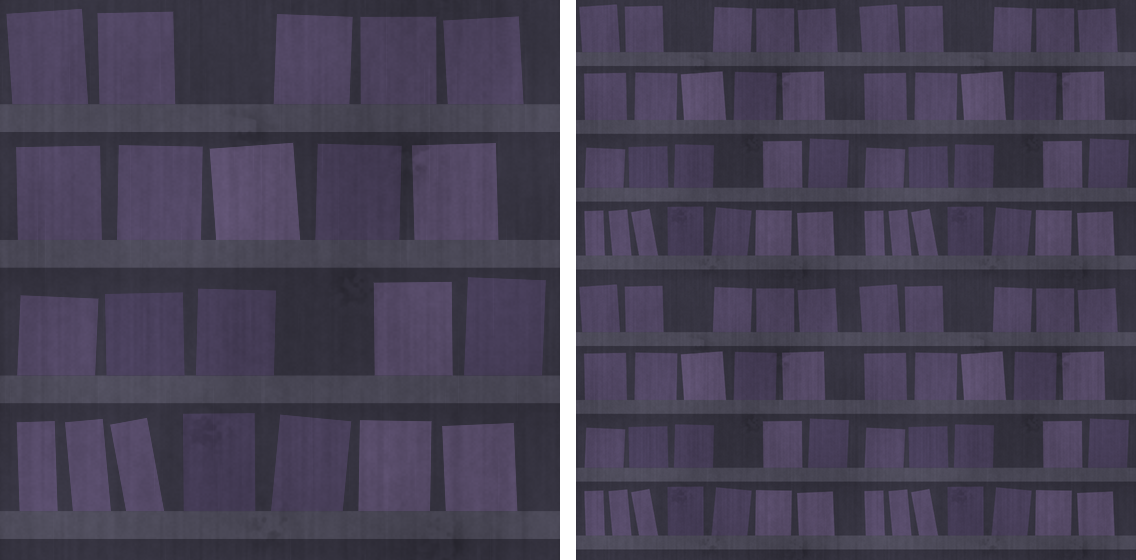
Left, the tile; right, the same tile 2 across and 2 down.
Give the GLSL for this pattern, as a three.js fragment shader.

```glsl
// Four dusky shelves of leaning violet books with a few empty places.
// Each row is a loop over evenly spaced slots whose lean, height and tone follow
// a cosine; wrapping sines, cellular stains and streak noise add the wear.
varying vec2 vUv;

const float TAU = 6.2831853;
const float EDGE = 0.001;
const float SHELF_BASE = 0.0872;
const float SHELF_PITCH = 0.2422;
const float SHELF_DEPTH = 0.0495;
const float NO_GAP = -1.0;
const vec3 WALL = vec3(0.208, 0.200, 0.250);
const vec3 SHELF = vec3(0.290, 0.282, 0.338);
const vec3 BOOK_DARK = vec3(0.268, 0.234, 0.337);
const vec3 BOOK_LIGHT = vec3(0.368, 0.318, 0.438);

float hash(vec2 p) {
  return fract(sin(dot(p, vec2(127.1, 311.7))) * 43758.55);
}

// Value noise that wraps after one canvas for whole-number cell counts.
float noise(vec2 uv, vec2 cells) {
  vec2 p = uv * cells;
  vec2 i = floor(p);
  vec2 f = fract(p);
  f = f * f * (3.0 - 2.0 * f);
  vec2 a = mod(i, cells);
  vec2 b = mod(i + 1.0, cells);
  return mix(mix(hash(a), hash(vec2(b.x, a.y)), f.x),
             mix(hash(vec2(a.x, b.y)), hash(b), f.x), f.y);
}

// Cellular blots: only some cells hold one, broken up by finer noise.
float stains(vec2 uv, float cells) {
  vec2 p = uv * cells;
  float blot = 0.0;
  for (int y = -1; y <= 1; y++) {
    for (int x = -1; x <= 1; x++) {
      vec2 cell = floor(p) + vec2(float(x), float(y));
      vec2 id = mod(cell, cells);
      vec2 centre = cell + vec2(hash(id + 3.7), hash(id + 8.3));
      float present = step(0.7, hash(id + 15.1));
      blot = max(blot, present * (1.0 - smoothstep(0.05, 0.42, distance(p, centre))));
    }
  }
  float mottle = 0.6 * noise(uv, vec2(45.0)) + 0.4 * noise(uv, vec2(110.0));
  return blot * smoothstep(0.38, 0.65, mottle);
}

// Broad light and dark patches from layered sines.
float clouds(vec2 uv) {
  return 0.5 * cos(TAU * (uv.x - 0.2))
       + 0.3 * sin(TAU * (2.0 * uv.x - uv.y) + 0.8)
       + 0.2 * sin(TAU * (uv.x + 3.0 * uv.y));
}

float fill(float dist) {
  return 1.0 - smoothstep(-EDGE, EDGE, dist);
}

// curve: mean, amplitude, frequency, peak slot
float wave(float slot, vec4 curve) {
  return curve.x + curve.y * cos(curve.z * (slot - curve.w));
}

// slots: first centre, pitch, book width, count; height: first, change per slot
vec3 drawBooks(vec3 under, vec2 p, vec4 slots, vec2 height, vec4 lean, vec4 tone, float gap) {
  vec3 color = under;
  for (int i = 0; i < 6; i++) {
    float slot = float(i);
    if (slot >= slots.w) break;
    if (slot == gap) continue;
    vec2 q = p - vec2(slots.x + slots.y * slot, 0.0);
    float slope = wave(slot, lean);
    q = vec2(q.x - slope * q.y, q.y + slope * q.x);
    float dist = max(abs(q.x) - 0.5 * slots.z, q.y - height.x - height.y * slot);
    vec3 cover = mix(BOOK_DARK, BOOK_LIGHT, clamp(wave(slot, tone), 0.0, 1.0));
    color = mix(color, cover, fill(max(dist, -p.y)));
  }
  return color;
}

vec3 drawShelf(vec3 under, float y) {
  float shade = smoothstep(-0.11, -SHELF_DEPTH, y) * step(y, 0.0);
  return mix(under * (1.0 - 0.06 * shade), SHELF, fill(max(y, -SHELF_DEPTH - y)));
}

// Vertical streaks, pale scratches, fine grain and dark stains.
float wear(vec2 uv) {
  float streak = 0.6 * noise(uv, vec2(170.0, 5.0)) + 0.4 * noise(uv, vec2(60.0, 9.0));
  float scratch = smoothstep(0.86, 0.98, noise(uv, vec2(210.0, 7.0)));
  float grain = noise(uv, vec2(256.0)) + noise(uv, vec2(90.0, 70.0));
  return 1.0 + 0.10 * clouds(uv) + 0.13 * (streak - 0.5) + 0.05 * scratch
       + 0.05 * (grain - 1.0) - 0.13 * stains(uv, 6.0);
}

void main() {
  vec3 color = WALL;
  for (int i = 0; i < 4; i++) {
    color = drawShelf(color, vUv.y - SHELF_BASE - SHELF_PITCH * float(i));
  }

  // Bottom row: three thin books, then four wide ones.
  vec2 p = vUv - vec2(0.0, SHELF_BASE);
  vec2 rise = vec2(0.0, SHELF_PITCH);
  color = drawBooks(color, p, vec4(0.069, 0.0951, 0.068, 3.0), vec2(0.160, 0.003),
    vec4(-0.12, 0.087, 1.2, 0.0), vec4(0.55, 0.0, 1.0, 0.0), NO_GAP);
  color = drawBooks(color, p, vec4(0.392, 0.156, 0.128, 4.0), vec2(0.1745, -0.0065),
    vec4(0.024, 0.072, 1.85, 1.09), vec4(0.42, 0.45, 1.4, 2.5), NO_GAP);
  // Upper rows, from low to high.
  color = drawBooks(color, p - rise, vec4(0.1003, 0.1596, 0.1393, 6.0), vec2(0.1406, 0.0065),
    vec4(0.009, 0.034, 2.6, 0.0), vec4(0.3, 0.45, 1.4, 3.5), 3.0);
  color = drawBooks(color, p - 2.0 * rise, vec4(0.1068, 0.1771, 0.150, 5.0), vec2(0.167, 0.001),
    vec4(-0.018, 0.054, 2.4, 0.654), vec4(0.5, 0.35, 2.4, 1.8), NO_GAP);
  color = drawBooks(color, p - 3.0 * rise, vec4(0.0898, 0.1555, 0.1354, 6.0), vec2(0.1667, -0.0026),
    vec4(-0.016, 0.056, 1.0, 2.67), vec4(0.4, 0.06, 1.0, 2.5), 2.0);

  gl_FragColor = vec4(color * wear(vUv), 1.0);
}
```
